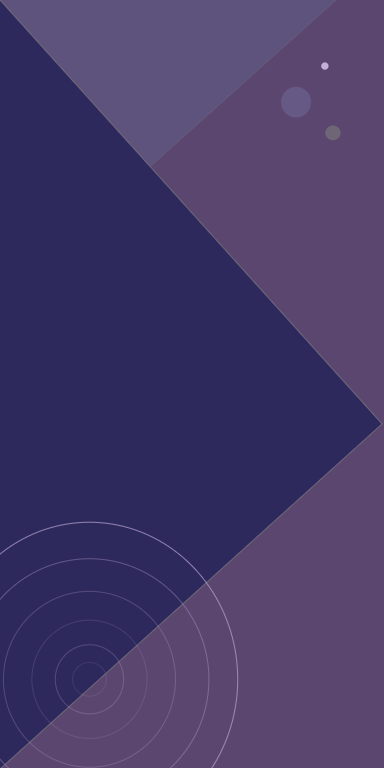
Reproduce this background procedurally as a Shadertoy shader.

```glsl
// Navy wedge over plum and slate panels, with fine concentric rings and three dots.

// Canvas units: x runs 0..1, y runs 0..2 from the lower left.
const vec2 CANVAS = vec2(1.0, 2.0);

const vec3 NAVY  = vec3(0.182, 0.160, 0.360);
const vec3 PLUM  = vec3(0.355, 0.275, 0.435);
const vec3 SLATE = vec3(0.365, 0.325, 0.485);
const vec3 TRIM  = vec3(0.500, 0.470, 0.470);
const vec3 LILAC = vec3(0.760, 0.690, 0.860);
const vec3 HAZE  = vec3(0.405, 0.350, 0.525);
const vec3 ASH   = vec3(0.430, 0.400, 0.460);

const vec2 WEDGE_TOP    = vec2(0.000, 2.000);
const vec2 WEDGE_APEX   = vec2(0.995, 0.896);
const vec2 WEDGE_BOTTOM = vec2(0.003, 0.000);
const vec2 SLATE_TOP    = vec2(0.875, 2.000);
const vec2 SLATE_TIP    = vec2(0.393, 1.568);
const float TRIM_WIDTH  = 0.0024;

const vec2 RING_CENTER = vec2(0.233, 0.231);
const float RING_WIDTH = 0.0026;
const int RING_COUNT = 6;
// Horizontal radius, vertical radius, opacity
const vec3 RINGS[RING_COUNT] = vec3[RING_COUNT](
    vec3(0.044, 0.044, 0.12), vec3(0.089, 0.090, 0.25),
    vec3(0.150, 0.154, 0.15), vec3(0.224, 0.229, 0.25),
    vec3(0.311, 0.314, 0.35), vec3(0.386, 0.409, 0.65));

// Signed distance to the line a-b, negative on its right
float lineSide(vec2 p, vec2 a, vec2 b) {
    vec2 dir = normalize(b - a);
    vec2 d = p - a;
    return dir.x * d.y - dir.y * d.x;
}

float ellipse(vec2 p, vec2 center, vec2 radii) {
    return (length((p - center) / radii) - 1.0) * min(radii.x, radii.y);
}

// Antialiased coverage of a filled shape
float fill(float dist, float pixel) {
    return clamp(0.5 - dist / pixel, 0.0, 1.0);
}

// Antialiased stroke that keeps its weight when thinner than a pixel
float stroke(float dist, float width, float pixel) {
    float drawn = max(width, pixel);
    return fill(abs(dist) - 0.5 * drawn, pixel) * width / drawn;
}

void mainImage(out vec4 fragColor, in vec2 fragCoord) {
    vec2 p = fragCoord / iResolution.xy * CANVAS;
    float pixel = CANVAS.y / iResolution.y;

    // Background panels
    float slate = lineSide(p, SLATE_TOP, SLATE_TIP);
    vec3 color = mix(PLUM, SLATE, fill(slate, pixel));
    color = mix(color, TRIM, 0.3 * stroke(slate, TRIM_WIDTH, pixel));

    // Wedge with a thin trim
    float wedge = max(lineSide(p, WEDGE_TOP, WEDGE_APEX),
                      lineSide(p, WEDGE_APEX, WEDGE_BOTTOM));
    color = mix(color, NAVY, fill(wedge, pixel));
    color = mix(color, TRIM, 0.8 * stroke(wedge, TRIM_WIDTH, pixel));

    // Concentric rings
    for (int i = 0; i < RING_COUNT; i++) {
        float ring = ellipse(p, RING_CENTER, RINGS[i].xy);
        color = mix(color, LILAC, RINGS[i].z * stroke(ring, RING_WIDTH, pixel));
    }

    // Dots
    color = mix(color, HAZE, fill(ellipse(p, vec2(0.771, 1.734), vec2(0.039, 0.040)), pixel));
    color = mix(color, ASH, fill(ellipse(p, vec2(0.867, 1.654), vec2(0.020, 0.019)), pixel));
    color = mix(color, LILAC, fill(ellipse(p, vec2(0.846, 1.828), vec2(0.0095)), pixel));

    fragColor = vec4(color, 1.0);
}
```
